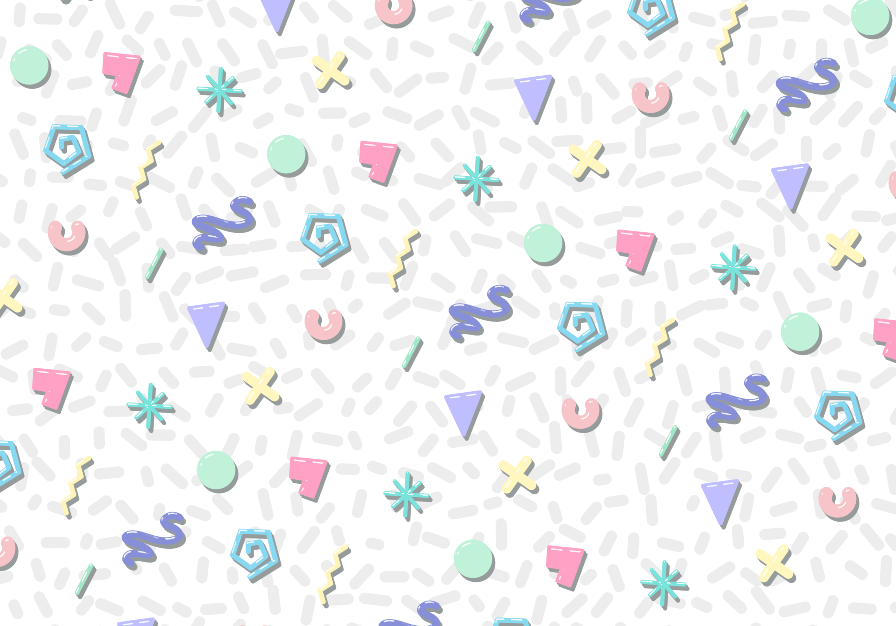
This pattern is drawn by a Shadertoy shader. Its source:

```glsl
// Playful pastel shapes with drop shadows and white glints, repeated on a slanted
// lattice over pale grey pills. Every shape is a distance function; the pills
// lie in a jittered, staggered grid. The canvas height is VIEW units, y down.
#define VIEW 536.0
#define STEP_A vec2(220.0, 76.0)
#define STEP_B vec2(-60.0, 270.4)
#define SHADOW_SHIFT vec2(2.6, 3.6)
#define SHADOW_COLOR vec3(0.59, 0.61, 0.61)
#define PILL_COLOR vec3(0.929)
#define PILL_CELL 28.0
#define PILL_RADIUS 4.8
#define LIGHT_DIR vec2(-0.5, -0.866)

const int SHAPES = 10;
const vec2 CENTERS[SHAPES] = vec2[](
    vec2(245, 132), vec2(323, 137), vec2(408, 153), vec2(503, 136), vec2(276, 201),
    vec2(344, 222), vec2(411, 269), vec2(277, 276), vec2(396, 353), vec2(352, 301));
const vec3 COLORS[SHAPES] = vec3[](
    vec3(0.75, 0.95, 0.85), vec3(1.0, 0.63, 0.77), vec3(0.48, 0.89, 0.86),
    vec3(1.0, 0.97, 0.75), vec3(0.53, 0.85, 0.95), vec3(1.0, 0.96, 0.73),
    vec3(0.53, 0.56, 0.85), vec3(0.97, 0.77, 0.79), vec3(0.75, 0.75, 1.0),
    vec3(0.63, 0.91, 0.79));
const vec2 SQUIGGLE[13] = vec2[](
    vec2(29, -17), vec2(16, -24), vec2(6, -16), vec2(22, -10), vec2(23, -2),
    vec2(8, 1), vec2(-18, -8), vec2(-27, -2), vec2(-6, 5), vec2(0, 13),
    vec2(-20, 9), vec2(-25, 17), vec2(-13, 20));
const vec2 CORNER[6] = vec2[](
    vec2(-13, -15), vec2(16, -12), vec2(5, 18), vec2(-6, 14), vec2(-2, 3), vec2(-14, 1));
const vec2 TRIANGLE[6] = vec2[](
    vec2(-14, -13), vec2(0.5, -15), vec2(15, -17), vec2(8, 1), vec2(1, 19), vec2(-6.5, 3));

float hash(vec2 p) {
    vec3 q = fract(p.xyx * vec3(0.1031, 0.1030, 0.0973));
    q += dot(q, q.yzx + 33.33);
    return fract((q.x + q.y) * q.z);
}

float segment(vec2 p, vec2 a, vec2 b) {
    vec2 e = b - a;
    return length(p - a - e * clamp(dot(p - a, e) / dot(e, e), 0.0, 1.0));
}

float polygon(vec2 p, vec2 v[6]) {
    float d = 1e3, side = 1.0;
    for (int i = 0; i < 6; i++) {
        vec2 a = v[i], b = v[(i + 1) % 6];
        d = min(d, segment(p, a, b));
        if ((a.y > p.y) != (b.y > p.y)
            && p.x < a.x + (b.x - a.x) * (p.y - a.y) / (b.y - a.y)) side = -side;
    }
    return d * side;
}

float star(vec2 p) {
    float d = 1e3;
    for (int i = 0; i < 4; i++) {
        float a = float(i) * 0.785 + 0.06;
        vec2 arm = vec2(cos(a), sin(a)) * (i % 2 == 0 ? 18.0 : 15.0);
        d = min(d, segment(p, -arm, arm));
    }
    return d;
}

vec2 spiralPoint(float i) {
    float a = 1.66 - 1.257 * i;
    return 22.5 * (1.0 - pow(i / 10.0, 1.6)) * vec2(cos(a), sin(a));
}

vec2 zigzagPoint(float i) {
    return vec2(12, -24) + vec2(-3.2, 7.8) * i - vec2(6, 2) * mod(i, 2.0);
}

// Quadratic curves joined at the midpoints of the control polygon
float squiggle(vec2 p) {
    float d = 1e3;
    vec2 last = 0.5 * (SQUIGGLE[0] + SQUIGGLE[1]);
    for (int i = 1; i < 12; i++) {
        vec2 a = 0.5 * (SQUIGGLE[i - 1] + SQUIGGLE[i]);
        vec2 c = 0.5 * (SQUIGGLE[i] + SQUIGGLE[i + 1]);
        for (int j = 1; j <= 5; j++) {
            float t = float(j) / 5.0;
            vec2 next = mix(mix(a, SQUIGGLE[i], t), mix(SQUIGGLE[i], c, t), t);
            d = min(d, segment(p, last, next));
            last = next;
        }
    }
    return d;
}

float horseshoe(vec2 p) {
    p.x = abs(p.x);
    return atan(p.x, p.y) < 2.0 ? abs(length(p) - 10.5)
                                : length(p - 10.5 * vec2(sin(2.0), cos(2.0)));
}

float shape(int kind, vec2 p) {
    float d = 1e3;
    if (kind == 0) return length(p) - 16.5;
    if (kind == 1) return polygon(p, CORNER) - 1.5;
    if (kind == 2) return star(p) - 1.8;
    if (kind == 3) return min(segment(p, vec2(-12, -8), vec2(12, 9)),
                              segment(p, vec2(8, -12), vec2(-9, 12))) - 4.2;
    if (kind == 4) {
        for (float i = 0.0; i < 9.0; i++)
            d = min(d, segment(p, spiralPoint(i), spiralPoint(i + 1.0)));
        return d - 2.2;
    }
    if (kind == 5) {
        for (float i = 0.0; i < 6.0; i++)
            d = min(d, segment(p, zigzagPoint(i), zigzagPoint(i + 1.0)));
        return d - 2.1;
    }
    if (kind == 6) return squiggle(p) - 3.1;
    if (kind == 7) return horseshoe(p + vec2(0, 1)) - 5.7;
    if (kind == 8) return polygon(p, TRIANGLE) - 1.8;
    return segment(p, vec2(6, -11), vec2(-6, 12)) - 2.0;
}

float pills(vec2 p) {
    float d = 1e3;
    vec2 cell = floor(p / PILL_CELL);
    for (int k = 0; k < 15; k++) {
        vec2 id = cell + vec2(k % 5 - 2, k / 5 - 1);
        vec2 jitter = vec2(hash(id + 17.0), hash(id + 53.0)) - 0.5;
        vec2 center = (id + 0.5 + vec2(0.5 * mod(id.y, 2.0), 0.0) + 0.4 * jitter) * PILL_CELL;
        float angle = 6.283 * hash(id + 91.0);
        vec2 arm = vec2(cos(angle), sin(angle)) * mix(2.0, 9.5, sqrt(hash(id + 137.0)));
        d = min(d, segment(p, center - arm, center + arm) - PILL_RADIUS);
    }
    return d;
}

void mainImage(out vec4 fragColor, in vec2 fragCoord) {
    float px = VIEW / iResolution.y;
    vec2 p = vec2(fragCoord.x, iResolution.y - fragCoord.y) * px;
    vec3 color = mix(vec3(1), PILL_COLOR, smoothstep(0.5, -0.5, pills(p) / px));
    mat2 lattice = mat2(STEP_A, STEP_B);
    mat2 toCell = inverse(lattice);

    for (int k = 0; k < SHAPES; k++) {
        // Nearest repeat of this shape
        vec2 f = toCell * (p - CENTERS[k]);
        vec2 q = lattice * (f - round(f));
        if (length(q) > 42.0) continue;
        float d = shape(k, q);
        float shade = min(shape(k, q - SHADOW_SHIFT), shape(k, q - 0.5 * SHADOW_SHIFT));
        color = mix(color, SHADOW_COLOR, smoothstep(0.5, -0.5, shade / px));
        color = mix(color, COLORS[k], smoothstep(0.5, -0.5, d / px));

        // Broken white line along the edges that face the light
        bool solid = k < 2 || k == 3 || k == 7 || k == 8;
        float facing = shape(k, q + 0.5 * LIGHT_DIR) * 2.0 - d * 2.0;
        float line = abs(d + (solid ? 2.9 : 1.3)) - 0.6;
        float dash = smoothstep(-0.5, -0.2, sin(dot(q, vec2(0.42, -0.25)) + 1.0));
        color = mix(color, vec3(1), smoothstep(0.5, -0.5, line / px)
                    * smoothstep(0.65, 0.8, facing) * dash * 0.9);
    }
    fragColor = vec4(color, 1);
}
```
